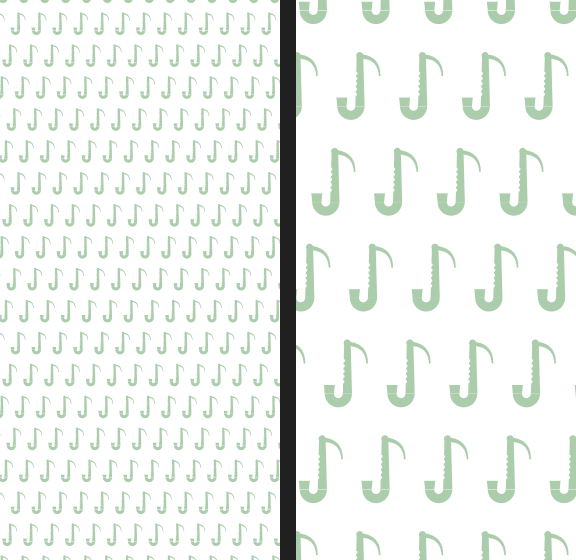
Left, the full canvas; right, a detail of the centre.
Reproduce this pattern procedurally as a WebGL 2 fragment shader.

```glsl
#version 300 es
precision highp float;
// Rows of small green saxophones on white; each row slides left by 0.4 of a cell.
// Each cell is folded to one motif built from distance functions: a tapered stem
// with scalloped keys, a bowl, a flared bell and a thin curved neck.

uniform vec2 u_resolution;
out vec4 outColor;

const vec3 PAPER = vec3(1.0);
const vec3 GREEN = vec3(0.67, 0.805, 0.675);

const float UNITS_ACROSS = 384.0;          // design units over the canvas width
const vec2  CELL = vec2(28.66, 43.8);      // repeat size
const vec2  FIRST_STEM = vec2(25.4, 17.0); // stem top in the first row, y down
const float ROW_SHIFT = 0.4;               // leftward slide per row, in cells
const vec2  CELL_MARGIN = vec2(14.5, 6.0); // room left of and above the stem top

const vec2  BOWL_CENTRE = vec2(-4.15, 24.8);
const float BOWL_RADIUS = 4.1;
const float TUBE = 2.1;                    // half width of the bowl
const float STEM_TOP = 1.45;               // half width of the stem at its top
const float BELL_TOP = 20.8;
const vec2  KEY_SPAN = vec2(8.5, 20.5);    // part of the stem with keys
const float KEY_PITCH = 2.4;
const float KEY_RADIUS = 0.85;
const vec2  NECK_START = vec2(0.2, 2.0);
const vec2  NECK_BEND = vec2(8.6, 2.4);
const vec2  NECK_TIP = vec2(9.0, 10.6);
const vec2  NECK_WIDTH = vec2(1.05, 0.4);  // half widths at start and tip
const int   NECK_STEPS = 10;

float boxDistance(vec2 p, vec2 halfSize) {
    vec2 q = abs(p) - halfSize;
    return length(max(q, 0.0)) + min(max(q.x, q.y), 0.0);
}

float segmentDistance(vec2 p, vec2 a, vec2 b) {
    vec2 ab = b - a;
    return length(p - a - ab * clamp(dot(p - a, ab) / dot(ab, ab), 0.0, 1.0));
}

vec2 neckPoint(float t) {
    return mix(mix(NECK_START, NECK_BEND, t), mix(NECK_BEND, NECK_TIP, t), t);
}

float neckDistance(vec2 p) {
    float d = 1e3;
    vec2 a = NECK_START;
    for (int i = 1; i <= NECK_STEPS; i++) {
        float t = float(i) / float(NECK_STEPS);
        vec2 b = neckPoint(t);
        d = min(d, segmentDistance(p, a, b) - mix(NECK_WIDTH.x, NECK_WIDTH.y, t));
        a = b;
    }
    return d;
}

float stemDistance(vec2 p) {
    float halfWidth = mix(STEM_TOP, TUBE, clamp(p.y / BOWL_CENTRE.y, 0.0, 1.0));
    float middle = 0.5 * (BOWL_CENTRE.y + 1.5);
    float d = boxDistance(p - vec2(0.0, middle), vec2(halfWidth, middle - 1.5));

    // Bite gaps between the keys along the left edge
    float gap = (fract((p.y - KEY_SPAN.x) / KEY_PITCH) - 0.5) * KEY_PITCH;
    float bite = length(vec2(p.x + halfWidth + 0.3, gap)) - KEY_RADIUS;
    float span = max(KEY_SPAN.x - p.y, p.y - KEY_SPAN.y);
    d = max(d, -max(bite, span));

    // Rounded cap
    return min(d, length(p - vec2(-0.1, 1.6)) - 1.6);
}

float saxDistance(vec2 p) {
    // Lower half ring
    vec2 q = p - BOWL_CENTRE;
    float bowl = max(abs(length(q) - BOWL_RADIUS) - TUBE, -q.y);

    // Bell, slightly wider toward its rim
    float bellHeight = 0.5 * (BOWL_CENTRE.y - BELL_TOP);
    float flare = 0.4 * clamp((BOWL_CENTRE.y - p.y) / (2.0 * bellHeight), 0.0, 1.0);
    vec2 bellMiddle = vec2(BOWL_CENTRE.x - BOWL_RADIUS, BELL_TOP + bellHeight);
    float bell = boxDistance(p - bellMiddle, vec2(TUBE + flare, bellHeight));

    return min(min(bowl, bell), min(stemDistance(p), neckDistance(p)));
}

void main() {
    // Design units, measured from the top left
    float pixel = UNITS_ACROSS / u_resolution.x;
    vec2 p = vec2(gl_FragCoord.x, u_resolution.y - gl_FragCoord.y) * pixel;

    // Fold into one cell of the sheared grid
    p += CELL_MARGIN - FIRST_STEM;
    float row = floor(p.y / CELL.y);
    p.x += row * ROW_SHIFT * CELL.x;
    vec2 local = mod(p, CELL) - CELL_MARGIN;

    float ink = clamp(0.5 - saxDistance(local) / pixel, 0.0, 1.0);
    outColor = vec4(mix(PAPER, GREEN, ink), 1.0);
}
```
